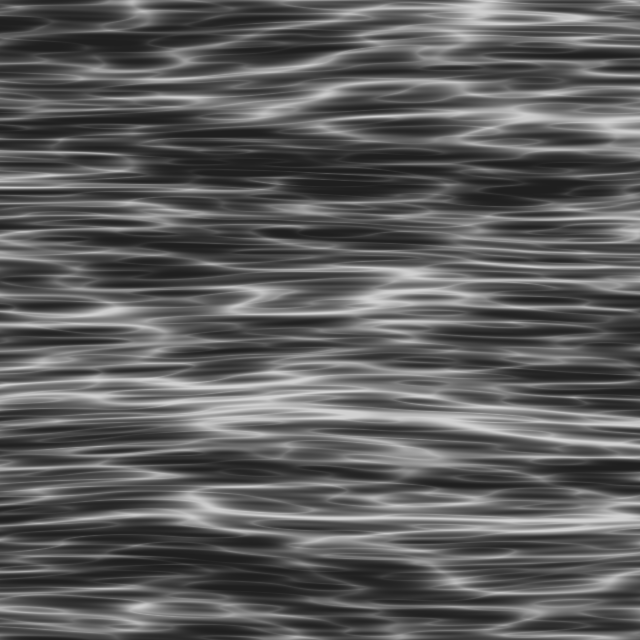
A three.js fragment shader for this texture:

```glsl
// Grey, horizontally stretched streaks: dark lens-shaped pockets between bright veins.
// Ridged gradient noise on warped, flattened coordinates makes the veins and pockets;
// broad noise sets light and dark zones, and very flat noise adds fine grain.

varying vec2 vUv;

const vec3 DARK_GREY = vec3(0.12);
const vec3 LIGHT_GREY = vec3(0.82);

// Features per canvas side, across and up
const vec2 WARP_SCALE = vec2(1.6, 5.0);
const vec2 ZONE_SCALE = vec2(1.5, 10.0);
const vec2 VEIN_SCALE = vec2(3.4, 32.0);
const vec2 THREAD_SCALE = vec2(6.0, 68.0);
const vec2 GRAIN_SCALE = vec2(6.0, 125.0);

const float WARP_HEIGHT = 0.022;
const float VEIN_FALLOFF = 5.0;
const float VEIN_SOFTNESS = 0.02;
const float VEIN_MEAN = 0.46;

const float BASE_TONE = 0.40;
const float ZONE_AMOUNT = 0.45;
const float VEIN_AMOUNT = 0.50;
const float THREAD_AMOUNT = 0.25;
const float GRAIN_AMOUNT = 0.20;

float hash(vec2 p) {
  return fract(sin(dot(p, vec2(127.1, 311.7))) * 43758.5453);
}

// Unit gradient at a lattice point, dotted with the offset from it
float cornerSlope(vec2 cell, vec2 offset) {
  float angle = 6.28318 * hash(cell);
  return dot(vec2(cos(angle), sin(angle)), offset);
}

float gradientNoise(vec2 p) {
  vec2 cell = floor(p);
  vec2 f = fract(p);
  vec2 blend = f * f * f * (f * (f * 6.0 - 15.0) + 10.0);
  vec2 right = vec2(1.0, 0.0);
  vec2 up = vec2(0.0, 1.0);
  float low = mix(cornerSlope(cell, f), cornerSlope(cell + right, f - right), blend.x);
  float high = mix(cornerSlope(cell + up, f - up), cornerSlope(cell + 1.0, f - 1.0), blend.x);
  return 1.2 * mix(low, high, blend.y);
}

// Turning the stretched space hides the rows of the noise lattice
float streakNoise(vec2 uv, vec2 scale, float turn, float seed) {
  float c = cos(turn);
  float s = sin(turn);
  return gradientNoise(mat2(c, s, -s, c) * (uv * scale) + seed);
}

// Bright crest along the zero line of the noise, dark flat pockets elsewhere
float vein(float n) {
  return exp(-VEIN_FALLOFF * sqrt(n * n + VEIN_SOFTNESS * VEIN_SOFTNESS));
}

void main() {
  // Gentle vertical drift tilts the streaks
  vec2 uv = vUv;
  uv.y += WARP_HEIGHT * streakNoise(vUv, WARP_SCALE, 0.5, 3.7);

  float zone = streakNoise(uv, ZONE_SCALE, 0.7, 17.3);
  float veins = vein(streakNoise(uv, VEIN_SCALE, 0.6, 41.9)) - VEIN_MEAN;
  float threads = vein(streakNoise(uv, THREAD_SCALE, 1.0, 73.1)) - VEIN_MEAN;
  float grain = streakNoise(uv, GRAIN_SCALE, 0.4, 97.6);

  // Veins stand out more in the light zones
  float tone = BASE_TONE + ZONE_AMOUNT * zone
    + VEIN_AMOUNT * veins * (1.0 + 0.6 * zone)
    + THREAD_AMOUNT * threads
    + GRAIN_AMOUNT * grain;

  gl_FragColor = vec4(mix(DARK_GREY, LIGHT_GREY, smoothstep(0.0, 1.0, tone)), 1.0);
}
```
